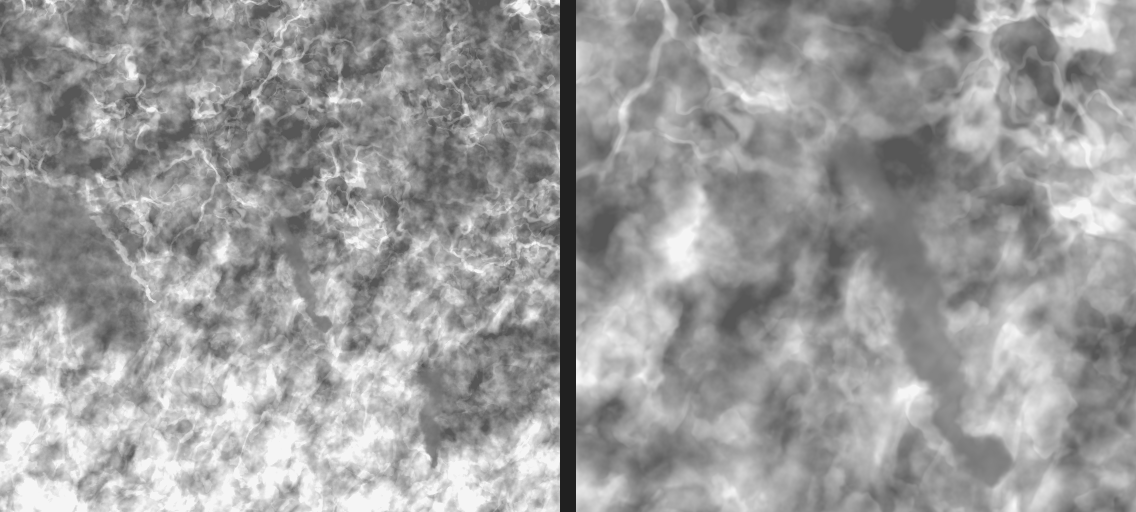
Left: the whole. Right: its middle third, enlarged.
This texture is drawn by a Shadertoy shader. Its source:

```glsl
// Weathered grey stone: dark, curdled, veined crust above and pale flaky rock below.
// Lightly warped gradient noise gives crisp clumps, lacy rims and slanted streaks; a few
// ragged strokes and ellipses add cracks, bright ridges and shaded hollows.

const float CRUST_TONE = 0.425;
const float PALE_TONE = 0.685;
const float CLUMP_GAIN = 0.19;
const float FLAKE_GAIN = 0.13;
const float VEIN_GAIN = 0.17;
const float STREAK_GAIN = 0.50;
const float RELIEF_GAIN = 0.48;
const float GRAIN_GAIN = 0.20;
const float CLUMP_SCALE = 15.0;
const float VEIN_SCALE = 10.0;
const vec2 STREAK_SCALE = vec2(17.0, 8.0);
const vec2 STREAK_DIR = vec2(0.45, 0.893);
const vec2 LIGHT_STEP = vec2(-0.20, 0.26);
const float MID_TONE = 0.59;
const float MEAN_TONE = 0.625;
const float CONTRAST = 1.17;
const float DARKEST = 0.34;
const float BRIGHTEST = 0.96;

float hash(vec2 p) {
    return fract(sin(dot(p, vec2(127.1, 311.7))) * 43758.5453);
}

float cornerSlope(vec2 cell, vec2 offset) {
    float angle = 6.2832 * hash(cell);
    return dot(vec2(cos(angle), sin(angle)), offset);
}

float gradientNoise(vec2 p) {
    vec2 i = floor(p), f = fract(p);
    vec2 u = f * f * f * (f * (f * 6.0 - 15.0) + 10.0);
    vec2 e = vec2(1.0, 0.0);
    float low = mix(cornerSlope(i, f), cornerSlope(i + e, f - e), u.x);
    float high = mix(cornerSlope(i + e.yx, f - e.yx), cornerSlope(i + 1.0, f - 1.0), u.x);
    return mix(low, high, u.y);
}

float fbm(vec2 p) {
    float sum = 0.0, gain = 0.5;
    for (int k = 0; k < 4; k++) {
        sum += gain * gradientNoise(p);
        p = mat2(1.6, 1.2, -1.2, 1.6) * p + 7.3;
        gain *= 0.5;
    }
    return sum;
}

// Bright rim where the noise crosses zero, flat on top
float vein(vec2 p, float width) {
    return 1.0 - smoothstep(0.2 * width, width, abs(fbm(p)));
}

// Soft line from a to b, thinner towards b
float stroke(vec2 p, vec2 a, vec2 b, float width) {
    vec2 d = b - a;
    float t = clamp(dot(p - a, d) / dot(d, d), 0.0, 1.0);
    width *= 1.0 - 0.5 * t;
    return 1.0 - smoothstep(0.35 * width, width, length(p - a - d * t));
}

// Soft ellipse whose long axis follows dir
float hollow(vec2 p, vec2 center, vec2 dir, vec2 radii) {
    vec2 d = p - center;
    vec2 local = vec2(dot(d, dir), dot(d, vec2(-dir.y, dir.x)));
    return 1.0 - smoothstep(0.65, 1.15, length(local / radii));
}

void mainImage(out vec4 fragColor, in vec2 fragCoord) {
    vec2 p = fragCoord / iResolution.y;
    vec2 warp = vec2(fbm(p * 9.0 + 3.1), fbm(p * 9.0 + 41.7));
    vec2 rag = vec2(fbm(p * 24.0 + 17.0), fbm(p * 24.0 + 57.0));
    vec2 q = p + 0.022 * warp;
    vec2 w = p + 0.03 * warp + 0.035 * rag;
    float broad = fbm(p * 3.0 + 19.0);

    // Regions
    float pale = 1.0 - smoothstep(0.29, 0.55, p.y - 0.05 * p.x + 0.4 * broad + 0.25 * rag.x);
    float slab = hollow(w, vec2(0.165, 0.47), vec2(0.55, -0.835), vec2(0.21, 0.09));
    float pocket = hollow(w, vec2(0.97, 0.25), vec2(0.87, 0.5), vec2(0.20, 0.10));
    float crust = max(1.0 - pale, max(pocket * 0.85, slab * 0.8));

    // Clumps: large curds with smaller crumbs on them
    float clumpNoise = fbm(q * CLUMP_SCALE);
    float clump = smoothstep(-0.01, 0.12, clumpNoise + 0.35 * broad);
    float crumb = smoothstep(0.02, 0.13, fbm(q * 29.0 + 31.0));
    float patches = smoothstep(-0.18, 0.14, fbm(p * 5.0 + 63.0));

    // Dark crust with lacy rims
    float lace = vein(q * VEIN_SCALE + 11.0, 0.062);
    float fineLace = vein(q * 20.0 + 29.0, 0.065);
    float ornament = CLUMP_GAIN * (clump * (0.4 + 0.6 * patches) + 0.5 * crumb * patches);
    ornament += VEIN_GAIN * (lace * (0.4 + 0.6 * patches) + 0.5 * fineLace * patches);
    float crustTone = CRUST_TONE + 0.16 * fbm(p * 6.0 + 87.0);
    crustTone += ornament * (1.0 - 0.75 * slab) * (1.0 - 0.45 * pocket);

    // Pale rock with slanted streaks and bright flakes
    vec2 along = vec2(dot(q, vec2(STREAK_DIR.y, -STREAK_DIR.x)), dot(q, STREAK_DIR));
    float streak = fbm(along * STREAK_SCALE + 5.0);
    float paleTone = PALE_TONE + STREAK_GAIN * streak;
    paleTone += FLAKE_GAIN * (clump + 0.6 * crumb - 0.5);
    paleTone += 0.07 * vein(along * STREAK_SCALE * 0.8 + 53.0, 0.06);
    paleTone -= 0.17 * smoothstep(0.06, 0.20, fbm(along * vec2(10.0, 4.5) + 71.0));
    paleTone += 0.10 * smoothstep(0.30, 0.0, p.y);

    float tone = mix(paleTone, crustTone, crust);

    // Side-lit relief and fine grain
    float relief = clumpNoise - fbm(q * CLUMP_SCALE + LIGHT_STEP);
    tone -= RELIEF_GAIN * relief * (1.0 - 0.5 * slab);
    tone += GRAIN_GAIN * fbm(p * 48.0 + 9.0) * (1.0 - 0.4 * slab);

    // Ridges and cracks
    float ridge = stroke(w, vec2(0.185, 0.573), vec2(0.300, 0.416), 0.012);
    ridge += 0.8 * stroke(w, vec2(0.440, 0.630), vec2(0.413, 0.416), 0.020);
    ridge += 0.8 * stroke(w, vec2(0.010, 0.670), vec2(0.180, 0.640), 0.020);
    ridge += 0.7 * stroke(w, vec2(0.930, 0.770), vec2(1.080, 0.850), 0.014);
    ridge += stroke(w, vec2(0.130, 0.915), vec2(0.220, 0.890), 0.018);
    ridge += stroke(w, vec2(0.085, 0.255), vec2(0.115, 0.225), 0.050);
    tone += 0.22 * min(ridge, 1.0) * (0.7 + clumpNoise);
    float crack = stroke(w, vec2(0.556, 0.558), vec2(0.627, 0.373), 0.028);
    crack = max(crack, stroke(w, vec2(0.845, 0.260), vec2(0.848, 0.090), 0.028));
    crack = max(crack, 0.7 * stroke(w, vec2(0.150, 0.690), vec2(0.260, 0.500), 0.018));
    tone = mix(tone, 0.43 + 0.2 * clumpNoise, 0.75 * crack);

    tone = MEAN_TONE + CONTRAST * (tone - MID_TONE);
    fragColor = vec4(vec3(clamp(tone, DARKEST, BRIGHTEST)), 1.0);
}
```
